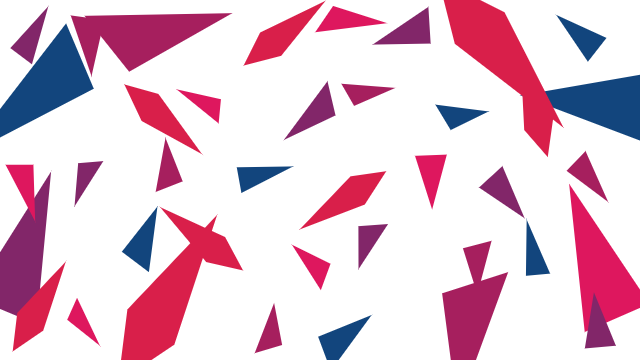
A Shadertoy shader for this background:

```glsl
// Scattered flat shards: crimson kites and pink, plum, violet and blue triangles on white.

const float TAU = 6.2831853;
const int LARGE_COUNT = 8;
const int COLUMNS = 8;
const int ROWS = 5;

const int CRIMSON = 0;
const int PLUM = 1;
const int PINK = 2;
const int BLUE = 3;
const int VIOLET = 4;

const vec3 PALETTE[5] = vec3[5](
    vec3(0.85, 0.12, 0.29),
    vec3(0.65, 0.12, 0.37),
    vec3(0.87, 0.09, 0.37),
    vec3(0.07, 0.27, 0.49),
    vec3(0.51, 0.15, 0.41));

// Colours of the large shards, counter-clockwise from the lower left
const int LARGE_HUES[8] = int[8](CRIMSON, PLUM, PINK, BLUE, CRIMSON, PLUM, BLUE, VIOLET);

vec3 hash3(vec2 seed) {
    vec3 q = fract(seed.xyx * vec3(0.1031, 0.1030, 0.0973));
    q += dot(q, q.yxz + 33.33);
    return fract((q.xxy + q.yzz) * q.zyx);
}

// Signed distance to the line a-b, positive on its right
float edgeDistance(vec2 p, vec2 a, vec2 b) {
    vec2 e = normalize(b - a);
    return dot(p - a, vec2(e.y, -e.x));
}

float quadDistance(vec2 p, vec2 a, vec2 b, vec2 c, vec2 d) {
    return max(max(edgeDistance(p, a, b), edgeDistance(p, b, c)),
               max(edgeDistance(p, c, d), edgeDistance(p, d, a)));
}

// Unit-length shard pointing along +x; a triangle has its tail on the base line
float shardDistance(vec2 p, bool kite, float halfWidth, float skew) {
    float shoulder = kite ? -0.07 : -0.38;
    vec2 left = vec2(shoulder + skew, halfWidth);
    vec2 right = vec2(shoulder - skew, -halfWidth);
    vec2 tail = kite ? vec2(-0.4, 0.0) : 0.5 * (left + right);
    return quadDistance(p, vec2(0.6, 0.0), left, tail, right);
}

vec3 paintShard(vec3 base, vec2 p, float size, int hue, vec3 rnd, float pixel) {
    bool kite = hue == CRIMSON;
    float angle = TAU * rnd.x;
    vec2 axis = vec2(cos(angle), sin(angle));
    vec2 local = vec2(dot(p, axis), dot(p, vec2(-axis.y, axis.x))) / size;
    float halfWidth = kite ? 0.15 : mix(0.21, 0.29, rnd.y);
    float skew = (rnd.z - 0.5) * (kite ? 0.06 : 0.26);
    float d = size * shardDistance(local, kite, halfWidth, skew);
    return mix(base, PALETTE[hue], clamp(0.5 - d / pixel, 0.0, 1.0));
}

// Large shards sit on a rounded frame near the border
vec2 largeCentre(int i, float aspect) {
    float angle = TAU * (float(i) / float(LARGE_COUNT) - 0.3125);
    vec2 ring = vec2(cos(angle), sin(angle));
    ring = sign(ring) * pow(abs(ring), vec2(0.7));
    vec2 jitter = hash3(vec2(float(i) + 3.0, 71.0)).xy - 0.5;
    return vec2(0.5 * aspect, 0.5) + ring * vec2(0.48 * aspect, 0.43) + 0.07 * jitter;
}

bool nearLarge(vec2 p, float aspect) {
    for (int i = 0; i < LARGE_COUNT; i++) {
        if (distance(p, largeCentre(i, aspect)) < 0.16) return true;
    }
    return false;
}

void mainImage(out vec4 fragColor, in vec2 fragCoord) {
    float pixel = 1.0 / iResolution.y;
    float aspect = iResolution.x * pixel;
    vec2 p = fragCoord * pixel;
    vec3 color = vec3(1.0);

    // Large shards
    for (int i = 0; i < LARGE_COUNT; i++) {
        vec3 rnd = hash3(vec2(float(i) + 11.0, 29.0));
        int hue = LARGE_HUES[i];
        float size = hue == CRIMSON ? 0.54 : mix(0.36, 0.46, rnd.z);
        color = paintShard(color, p - largeCentre(i, aspect), size, hue, rnd, pixel);
    }

    // Small shards on a staggered, jittered grid, kept clear of the large ones
    vec2 cell = vec2(aspect / float(COLUMNS), 1.0 / float(ROWS));
    for (int row = 0; row < ROWS; row++) {
        for (int col = 0; col < COLUMNS; col++) {
            vec2 id = vec2(float(col), float(row));
            vec2 jitter = hash3(id + 47.0).xy - 0.5;
            vec2 stagger = vec2(0.5 * mod(id.y, 2.0) - 0.25, 0.0);
            vec2 centre = (id + 0.5 + stagger + 0.45 * jitter) * cell;
            if (nearLarge(centre, aspect)) continue;

            vec3 rnd = hash3(id + vec2(83.0, 19.0));
            int hue = (2 * col + row) % 5;
            float size = hue == CRIMSON ? 0.29 : mix(0.13, 0.18, rnd.z);
            color = paintShard(color, p - centre, size, hue, rnd, pixel);
        }
    }

    fragColor = vec4(color, 1.0);
}
```
